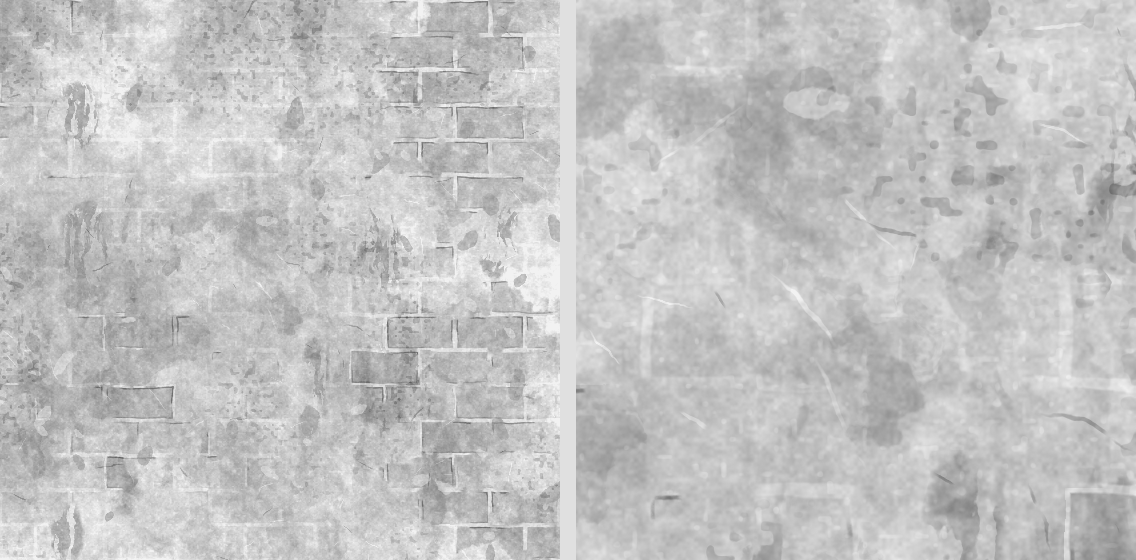
Left: the whole. Right: its middle third, enlarged.
Give the GLSL for this texture, as a three.js fragment shader.

```glsl
// Worn grey plaster over a brick wall: cloudy fbm plaster, peeled off in patches
// to bare a running bond with pale mortar and dark cracks. Scattered ellipses
// roughened by noise make the dry brush stains, blots and scratches.
varying vec2 vUv;

float hash(vec2 p) {
  return fract(sin(dot(p, vec2(127.1, 311.7))) * 43758.5453);
}

float noise(vec2 p) {
  vec2 i = floor(p), f = fract(p);
  f = f * f * (3.0 - 2.0 * f);
  return mix(mix(hash(i), hash(i + vec2(1.0, 0.0)), f.x),
             mix(hash(i + vec2(0.0, 1.0)), hash(i + 1.0), f.x), f.y);
}

float fbm(vec2 p) {
  float sum = 0.0, amp = 0.5;
  for (int i = 0; i < 6; i++) {
    sum += amp * noise(p);
    p = mat2(1.6, 1.2, -1.2, 1.6) * p + 17.3;
    amp *= 0.5;
  }
  return sum / 0.984;
}

// Unrotated octaves, so that stretched noise keeps its direction
float streaks(vec2 p) {
  return 0.5 * noise(p) + 0.3 * noise(p * 2.1 + 9.0) + 0.2 * noise(p * 4.3 + 31.0);
}

// Scattered ellipses: 1 at a centre, 0 on its rim, negative outside
float patches(vec2 p, float count, vec2 radius, float share, float turn, float seed) {
  vec2 g = p * count;
  float best = -1.0;
  for (int j = -1; j <= 1; j++) {
    for (int i = -1; i <= 1; i++) {
      vec2 cell = floor(g) + vec2(float(i), float(j));
      vec2 key = cell + seed;
      vec2 d = g - cell - vec2(hash(key + 3.1), hash(key + 7.7));
      float a = turn * (hash(key + 11.3) - 0.5);
      d = mat2(cos(a), sin(a), -sin(a), cos(a)) * d;
      float size = 0.5 + 0.8 * hash(key + 19.9);
      if (hash(key) < share) best = max(best, 1.0 - length(d / (radius * size)));
    }
  }
  return best;
}

void main() {
  vec2 p = vUv;
  float rough = fbm(p * 38.0 + 5.0) - 0.5;
  float fine = fbm(p * 110.0 + 60.0) - 0.5;
  vec2 warp = vec2(fbm(p * 22.0 + 3.0), fbm(p * 22.0 + 41.0)) - 0.5;

  // Plaster: broad clouds, mottling and bright worn areas
  float cloud = fbm(p * 4.0 + warp * 0.5 + 12.0) - 0.5;
  float tone = 0.79 + 0.34 * cloud + 0.17 * rough + 0.13 * fine;
  tone += 0.08 * smoothstep(0.53, 0.68, fbm(p * 6.0 + warp + 71.0));
  tone -= 0.06 * smoothstep(0.54, 0.62, fbm(p * 13.0 + warp * 2.0 + 90.0));

  // Running bond, with the distance to the nearest joint
  vec2 g = (p + warp * 0.006) * vec2(8.0, 16.0);
  g.x += 0.5 * (1.0 - mod(floor(g.y), 2.0));
  vec2 brick = floor(g), f = fract(g) - 0.5;
  vec2 gap = (0.5 - abs(f)) / vec2(8.0, 16.0);
  float edge = min(gap.x, gap.y) + 0.004 * rough;
  float joint = 1.0 - smoothstep(0.0025, 0.0045, edge);
  float crack = 1.0 - smoothstep(0.0004, 0.0022, abs(edge - 0.0048));
  crack *= smoothstep(0.46, 0.58, noise(p * 34.0 + 8.0)) * (f.y > 0.0 ? 1.0 : 0.5);

  // Bare bricks where the plaster has come away
  float bare = fbm(p * 3.6 + 23.0) + 0.26 * (hash(brick) - 0.5) + 0.3 * rough;
  float peel = smoothstep(0.585, 0.63, bare);
  float face = 0.695 + 0.05 * (hash(brick + 5.0) - 0.5) + 0.2 * cloud + 0.22 * rough + 0.18 * fine;
  float wall = mix(face, 0.89 + 0.12 * fine, joint * smoothstep(0.3, 0.45, noise(p * 26.0 + 50.0)));
  wall -= 0.26 * crack;
  tone = mix(tone, wall, peel * 0.85);
  float ghost = smoothstep(0.5, 0.7, noise(p * 15.0 + 33.0)) * (1.0 - peel);
  tone += ghost * (0.06 * joint - 0.09 * crack * smoothstep(0.48, 0.56, bare));

  // Dry brush stains dragged downwards
  float brush = patches(p + warp * 0.03, 4.5, vec2(0.17, 0.38), 0.42, 0.3, 14.0);
  float bristle = streaks(p * vec2(105.0, 20.0) + warp * 3.0) + 0.5 * rough + 0.3 * fine;
  float stain = smoothstep(-0.15, 0.3, brush + rough) * smoothstep(0.46, 0.56, bristle);
  tone = mix(tone, 0.57 + 0.2 * fine, stain * 0.68);
  float drip = smoothstep(0.62, 0.72, streaks(p * vec2(26.0, 5.0) + warp) + 0.4 * rough);
  tone -= 0.07 * drip;

  // Flat blots and pale chips
  float blot = patches(p + warp * 0.025, 10.0, vec2(0.14, 0.23), 0.3, 2.0, 37.0);
  tone = mix(tone, 0.63 + 0.15 * fine, 0.65 * smoothstep(0.0, 0.12, blot + 0.9 * rough));
  float chip = patches(p + warp * 0.03, 13.0, vec2(0.24, 0.13), 0.28, 2.5, 58.0);
  tone = mix(tone, 0.88, 0.55 * smoothstep(0.0, 0.15, chip + rough));

  // Scratches in all directions, broken by noise
  float broken = smoothstep(0.4, 0.6, noise(p * 70.0));
  float pale = patches(p + warp * 0.02, 13.0, vec2(0.018, 0.42), 0.5, 6.3, 83.0);
  float dark = patches(p + warp * 0.02, 11.0, vec2(0.017, 0.3), 0.35, 6.3, 97.0);
  tone += broken * (0.09 * smoothstep(0.0, 0.5, pale) - 0.15 * smoothstep(0.0, 0.5, dark));

  // Pits, specks and grain
  float patchy = smoothstep(0.4, 0.65, fbm(p * 7.0 + 130.0));
  tone -= 0.13 * patchy * smoothstep(0.68, 0.82, noise(p * 150.0) + 0.5 * fine);
  tone += 0.05 * smoothstep(0.74, 0.9, noise(p * 190.0 + 77.0));
  tone += 0.06 * (noise(p * 420.0) - 0.5) + 0.04 * (noise(p * 260.0 + 15.0) - 0.5);

  gl_FragColor = vec4(vec3(clamp(tone, 0.3, 0.95)), 1.0);
}
```
